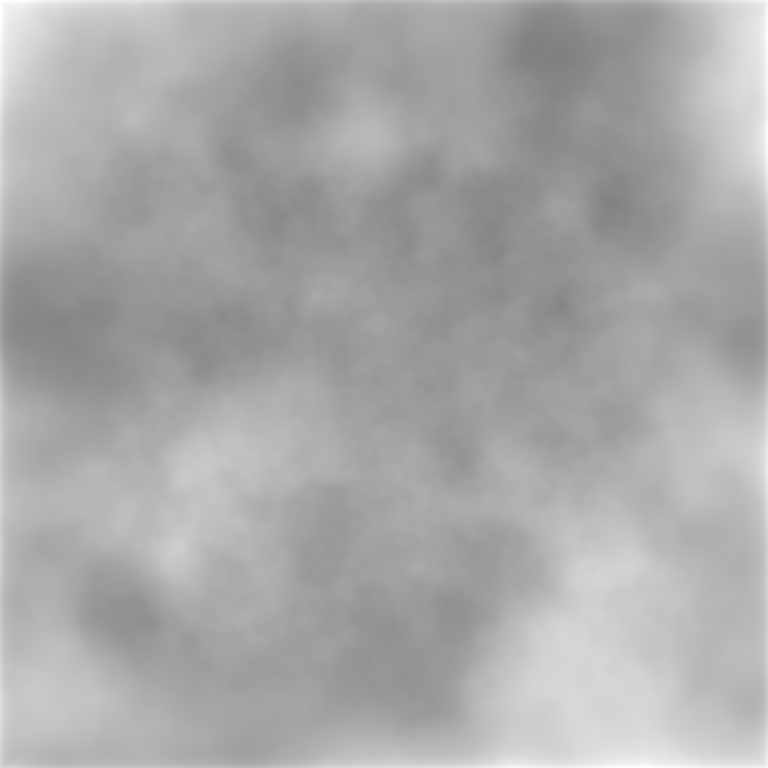
A Shadertoy shader for this texture:

```glsl
const int OCTAVES = 6;
const float CLOUD_SCALE = 4.3;
const float CLOUD_CONTRAST = 0.56;
const float CENTRE_GREY = 0.605;
const float EDGE_LIFT = 0.45;
const float RIM_WIDTH = 0.006;
const float RIM_LIFT = 0.10;

float hash(vec2 cell) {
    vec3 p = fract(cell.xyx * 0.1031);
    p += dot(p, p.yzx + 33.33);
    return fract((p.x + p.y) * p.z);
}

float valueNoise(vec2 p) {
    vec2 cell = floor(p);
    vec2 f = fract(p);
    vec2 blend = f * f * f * (f * (f * 6.0 - 15.0) + 10.0);
    float lower = mix(hash(cell), hash(cell + vec2(1, 0)), blend.x);
    float upper = mix(hash(cell + vec2(0, 1)), hash(cell + vec2(1, 1)), blend.x);
    return mix(lower, upper, blend.y);
}

// Layered noise centred on zero; each octave is turned to hide the lattice
float cloud(vec2 p, float gain) {
    const mat2 turn = mat2(0.8, 0.6, -0.6, 0.8);
    float sum = 0.0, total = 0.0, weight = 1.0;
    for (int i = 0; i < OCTAVES; i++) {
        sum += weight * (valueNoise(p) - 0.5);
        total += weight;
        weight *= gain;
        p = turn * p * 2.03 + vec2(17.3, 9.1);
    }
    return sum / total;
}

float borderDistance(vec2 uv) {
    vec2 d = min(uv, 1.0 - uv);
    return min(d.x, d.y);
}

void mainImage(out vec4 fragColor, in vec2 fragCoord) {
    vec2 uv = fragCoord / iResolution.xy;
    vec2 offset = uv - 0.5;
    float radiusSq = dot(offset, offset);
    float border = borderDistance(uv);

    // Clouds lose fine detail toward the border
    float gain = mix(0.36, 0.49, smoothstep(0.0, 0.3, border));
    float grey = CENTRE_GREY + EDGE_LIFT * radiusSq;
    grey += CLOUD_CONTRAST * cloud(uv * CLOUD_SCALE + vec2(31.7, 52.4), gain);

    // Thin pale rim
    grey += RIM_LIFT * exp(-border / RIM_WIDTH);

    fragColor = vec4(vec3(clamp(grey, 0.0, 1.0)), 1.0);
}
```
